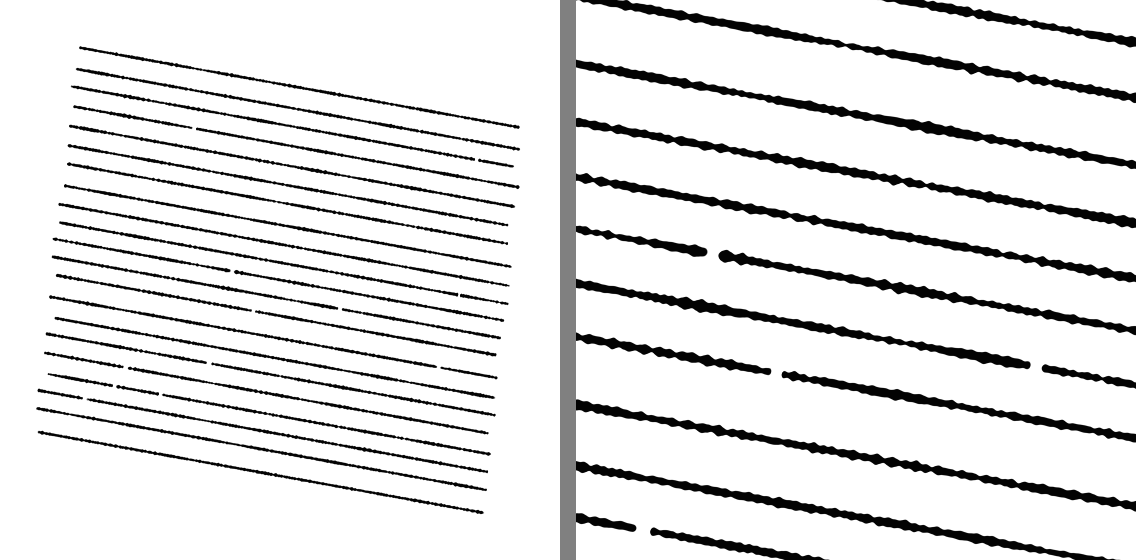
Left: the whole. Right: its middle third, enlarged.
Reproduce this pattern procedurally as a WebGL 1 fragment shader.

```glsl
precision highp float;

// Draws a leaning stack of 21 parallel ink strokes on white paper.
// Rows come from rounding a rotated coordinate; hashes move each row, its ends
// and its breaks, and gradient noise roughens the stroke width.

uniform vec2 u_resolution;

const float TILT = 0.1795;         // downward slope of the strokes, radians
const float ROW_SPACING = 0.0341;
const float LAST_ROW = 10.0;       // rows run from -10 to 10
const float HALF_LENGTH = 0.403;
const float LEAN = 0.08;           // sideways shift per unit of descent
const float HALF_WIDTH = 0.00235;
const float BREAK_CELLS = 14.0;    // possible breaks per unit of length
const float BREAK_CHANCE = 0.055;
const vec3 PAPER = vec3(1.0);
const vec3 INK = vec3(0.01);

float hash(vec2 p) {
    vec3 q = fract(vec3(p.xyx) * 0.1031);
    q += dot(q, q.yzx + 33.33);
    return fract((q.x + q.y) * q.z);
}

float signedHash(vec2 p) {
    return 2.0 * hash(p) - 1.0;
}

// One-dimensional gradient noise, independent for every seed.
float gradientNoise(float x, float seed) {
    float cell = floor(x);
    float f = x - cell;
    float fade = f * f * f * (f * (f * 6.0 - 15.0) + 10.0);
    float a = signedHash(vec2(cell, seed)) * f;
    float b = signedHash(vec2(cell + 1.0, seed)) * (f - 1.0);
    return mix(a, b, fade);
}

// Positive inside a break in the stroke, negative on inked parts.
float breakDepth(float along, float seed) {
    float cell = floor(along * BREAK_CELLS);
    vec2 id = vec2(cell + 61.0, seed + 7.3);
    float centre = (cell + mix(0.2, 0.8, hash(id + 11.0))) / BREAK_CELLS;
    float halfGap = mix(0.0045, 0.0068, hash(id + 23.0));
    float present = step(hash(id), BREAK_CHANCE);
    return mix(-1.0, halfGap - abs(along - centre), present);
}

// Slow swelling and thinning, with fine bumps along the edge.
float strokeHalfWidth(float along, float seed) {
    float swell = 0.0019 * gradientNoise(along * 17.0 + 40.0, seed);
    float bumps = 0.0024 * gradientNoise(along * 210.0 + 300.0, seed + 3.7);
    return max(HALF_WIDTH + swell + bumps, 0.0007);
}

// Signed distance to the stroke of the nearest row, with rounded ends.
float strokeDistance(float along, float down) {
    float row = floor(down / ROW_SPACING + 0.5);
    float seed = row + 31.0;
    float shift = LEAN * row * ROW_SPACING;
    float left = shift - HALF_LENGTH + 0.011 * signedHash(vec2(seed, 2.0));
    float right = shift + HALF_LENGTH + 0.009 * signedHash(vec2(seed, 5.0));

    float centre = row * ROW_SPACING + 0.0054 * signedHash(vec2(seed, 9.0));
    centre += 0.0008 * gradientNoise(along * 140.0 + 200.0, seed + 0.5);

    float outside = max(left - along, along - right);
    outside = max(outside, breakDepth(along, seed));
    float d = length(vec2(max(outside, 0.0), down - centre));
    d -= strokeHalfWidth(along, seed);
    return abs(row) > LAST_ROW + 0.5 ? 1.0 : d;
}

void main() {
    float size = min(u_resolution.x, u_resolution.y);
    vec2 p = (gl_FragCoord.xy - 0.5 * u_resolution) / size;

    // Coordinates along the strokes and down across the rows.
    float c = cos(TILT);
    float s = sin(TILT);
    float along = p.x * c - p.y * s;
    float down = -p.x * s - p.y * c;

    float edge = 0.7 / size;
    float ink = 1.0 - smoothstep(-edge, edge, strokeDistance(along, down));
    gl_FragColor = vec4(mix(PAPER, INK, ink), 1.0);
}
```
